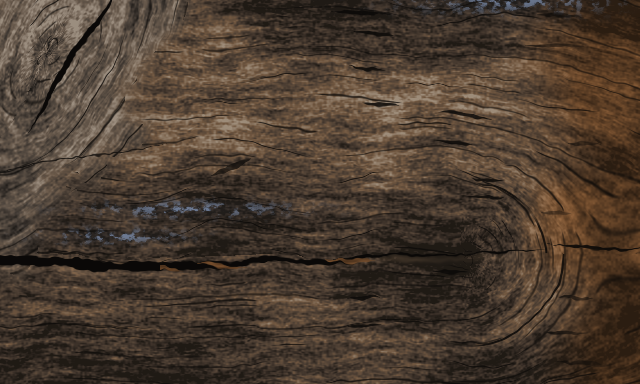
A WebGL 1 fragment shader for this texture:

```glsl
precision highp float;
// Weathered dark plank: fibres wrap a knot at the right and a grey knot at the
// upper left, drawn as noise in bent (along, across) coordinates under stains,
// cracks, blue flecks and a rusty edge.
uniform vec2 u_resolution;
#define BASE_TONE .47
#define FIBRE_CONTRAST 1.15
#define MOTTLE .8
#define KNOT vec2(1.2, .335)
#define GREY_KNOT vec2(.13, .86)
#define SOFT .0018
#define CRACK vec3(.04, .033, .027)
#define RUST vec3(.35, .23, .13)
#define BLUE vec3(.36, .41, .5)

float hash(vec2 p) {
  vec3 q = fract(p.xyx * vec3(.1031, .103, .0973));
  q += dot(q, q.yzx + 33.33);
  return fract((q.x + q.y) * q.z);
}
float noise(vec2 p) {
  vec2 i = floor(p), f = fract(p);
  f = f * f * (3. - 2. * f);
  return mix(mix(hash(i), hash(i + vec2(1, 0)), f.x),
             mix(hash(i + vec2(0, 1)), hash(i + vec2(1, 1)), f.x), f.y);
}
// Noise centred on zero: one octave, then four
float wobble(vec2 p) { return noise(p) - .5; }
float cloud(vec2 p) {
  float sum = 0., amp = .53;
  for (int i = 0; i < 4; i++) {
    sum += amp * wobble(p);
    p = p * 2.03 + 17.3;
    amp *= .5;
  }
  return sum;
}
float blob(vec2 p, vec2 centre, vec2 radius) {
  vec2 q = (p - centre) / radius;
  return exp(-dot(q, q));
}
// Crack from a to b, pointed at both ends
float gash(vec2 p, vec2 a, vec2 b, float width) {
  vec2 ab = b - a;
  float h = clamp(dot(p - a, ab) / dot(ab, ab), 0., 1.);
  float d = length(p - a - ab * h) - width * 4. * h * (1. - h);
  return 1. - smoothstep(-SOFT, SOFT, d);
}
// Fibres run straight at the left and turn around the knot at the right
vec2 plankGrain(vec2 p) {
  vec2 q = p - KNOT;
  float side = q.y < 0. ? -1. : 1.;
  vec2 straight = vec2(side * (.393 - q.x), abs(q.y));
  vec2 bent = vec2(q.x > 0. ? atan(q.y, q.x) * .25 : straight.x,
                   length(vec2(max(q.x, 0.) * .9, q.y)));
  return mix(bent, straight, .45 * smoothstep(.22, .5, bent.y));
}
// Long rings around the slanted grey knot
vec2 greyGrain(vec2 p) {
  vec2 q = p - GREY_KNOT;
  q = vec2(dot(q, vec2(.25, .433)), dot(q, vec2(-.866, .5)));
  return vec2(atan(q.y, q.x) * .2, length(q));
}
float fibres(vec2 g) {
  return .6 * cloud(g * vec2(1.8, 15.)) + .8 * cloud(g * vec2(10., 70.) + 9.)
       + .36 * wobble(g * vec2(90., 230.));
}
// Hairline cracks: each grain line opens and closes along its run
float fissures(vec2 g, float density) {
  float v = g.y * density + 1.6 * noise(g * vec2(4., 7.));
  float open = smoothstep(.58, .9, noise(vec2(g.x * 6., floor(v) * 7.3 + density)));
  float d = abs(fract(v) - .5) / density;
  return smoothstep(0., .3, open) * (1. - smoothstep(0., .0018 + .0025 * open, d));
}
// Scattered short horizontal checks, one at most per cell
float checks(vec2 p) {
  vec2 size = vec2(.27, .085), cell = floor(p / size);
  vec2 q = p - (cell + .5) * size;
  q -= (vec2(hash(cell + 5.), hash(cell + 11.)) - .5) * vec2(.1, .05);
  vec2 tip = vec2(mix(.04, .08, hash(cell + 3.)), -.002);
  return step(.5, hash(cell)) * gash(q, -tip, tip, .005);
}
vec3 woodRamp(float t) {
  t = clamp(t, 0., 1.15) * 4.;
  vec3 c = mix(vec3(.12, .1, .08), vec3(.22, .18, .15), min(t, 1.));
  c = mix(c, vec3(.32, .26, .21), clamp(t - 1., 0., 1.));
  c = mix(c, vec3(.44, .34, .25), clamp(t - 2., 0., 1.));
  return mix(c, vec3(.55, .47, .39), max(t - 3., 0.));
}

void main() {
  vec2 p = gl_FragCoord.xy / u_resolution.y;
  float mottle = cloud(p * 5. + 3.);
  vec2 w = p + .022 * vec2(wobble(p * 7.), wobble(p * 7. + 40.))
             + .007 * vec2(wobble(p * 35.), wobble(p * 35. + 70.));
  vec2 rough = w + vec2(0., .006) * wobble(p * vec2(70., 110.));
  vec2 g = plankGrain(w), gg = greyGrain(w);
  float grey = 1. - smoothstep(.22, .36, gg.y + .3 * mottle);
  float bend = smoothstep(0., .07, w.x - KNOT.x);
  // Broad light and dark areas, then fibres
  float tone = BASE_TONE + MOTTLE * mottle + .12 * grey;
  tone += .26 * blob(p, vec2(.95, .68), vec2(.62, .26));
  tone += .26 * blob(p, vec2(1.43, .23), vec2(.13));
  tone += .16 * bend * blob(g, vec2(g.x, .222), vec2(.025));
  tone -= .5 * blob(w, vec2(1.14, .335), vec2(.26, .12));
  tone -= .3 * blob(w, vec2(.25, .45), vec2(.45, .11));
  tone -= .34 * smoothstep(.8, 1., p.y) * smoothstep(.4, .65, p.x);
  tone -= .25 * (1. - smoothstep(0., .24, p.y));
  tone += FIBRE_CONTRAST * mix(fibres(g), 1.15 * fibres(gg), grey) + .3 * wobble(p * 170.);
  vec3 colour = woodRamp(tone);
  // Grey weathering, rusty edge, blue flecks
  colour = mix(colour, dot(colour, vec3(.3, .59, .11)) * vec3(1.08, 1., .92), .6 * grey);
  float rust = smoothstep(1.33, 1.58, p.x + .25 * mottle);
  colour = mix(colour, RUST * (.5 + .95 * max(tone, 0.)), .9 * rust);
  float band = blob(p, vec2(.5, .455), vec2(.25, .022))
             + blob(p, vec2(.3, .385), vec2(.17, .02))
             + blob(p, vec2(1.33, 1.), vec2(.25, .035));
  float fleck = smoothstep(0., .25, cloud(p * vec2(65., 90.)) + .06 * band);
  colour = mix(colour, BLUE * (.45 + .8 * fleck), min(band, 1.) * (.2 + .7 * fleck));
  // Fine cracks, checks and arcs around the knot
  vec2 grain = grey > .5 ? gg : g;
  float dark = .75 * max(fissures(grain, 17.), .75 * fissures(grain, 39.));
  dark = max(dark, .85 * checks(rough) * smoothstep(.6, .8, p.x) * (1. - .6 * rust));
  float ring = w.y > KNOT.y ? .195 : .235;
  float arc = bend * (1. - smoothstep(.001, .004, abs(g.y - ring)));
  dark = max(dark, .85 * arc * smoothstep(.3, .5, noise(p * 9. + 8.)));
  dark = max(dark, gash(rough, vec2(.07, .65), vec2(.31, 1.05), .007));
  dark = max(dark, .8 * gash(rough, vec2(-.1, .53), vec2(.46, .64), .002));
  dark = max(dark, .9 * gash(rough, vec2(1.42, .36), vec2(1.7, .348), .004));
  dark = max(dark, .7 * gash(rough, vec2(.54, .545), vec2(.65, .585), .009));
  colour = mix(colour, CRACK, dark);
  // Main split with a lit lower lip and slanted splinters
  float off = rough.y - .315 - .03 * smoothstep(.5, 1.3, p.x);
  float width = mix(.012, .002, smoothstep(.6, 1.05, p.x)) * (.4 + 1.1 * noise(vec2(p.x * 13., 2.)));
  float inside = 1. - smoothstep(1.39, 1.43, p.x);
  float lip = blob(vec2(off), vec2(-width - .008), vec2(.01));
  colour += vec3(.14, .11, .08) * lip * inside * noise(p * vec2(14., 30.));
  colour = mix(colour, CRACK, inside * (1. - smoothstep(-SOFT, SOFT, abs(off) - width)));
  float slot = p.x * 6.;
  float splinter = gash(vec2((fract(slot) - .5) / 6., off), vec2(-.07, .008), vec2(.06, -.013), .0045);
  splinter *= step(.4, hash(vec2(floor(slot), 4.))) * step(2.5, slot) * step(slot, 6.);
  colour = mix(colour, RUST * (.8 + .8 * noise(p * vec2(40., 150.))), .85 * splinter);
  gl_FragColor = vec4(clamp(colour, 0., 1.), 1.);
}
```
